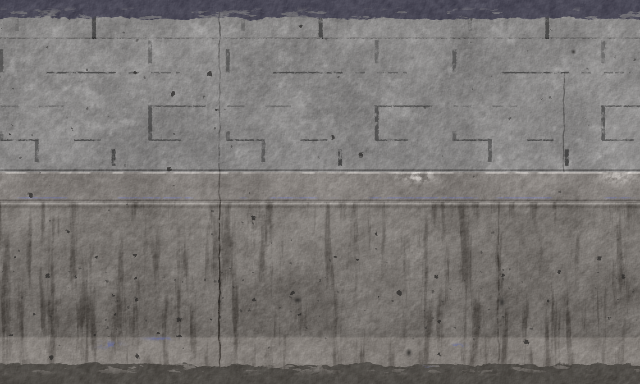
This texture is drawn by a Shadertoy shader. Its source:

```glsl
// A weathered concrete wall: painted top band, block joints, a ledge and a dark foot.
// Canvas is 100 x 60 units, y downward. Bands set the base colour, joint dashes repeat
// along x, and value noise adds stains, relief, pits and ragged paint edges.

const float JOINT_PERIOD = 35.4;
const float TOP_EDGE = 2.9;
const float LEDGE_TOP = 26.9;
const float LEDGE_FOOT = 31.6;
const float STRIP_TOP = 52.7;
const float FOOT_EDGE = 57.0;

float hash(vec2 p) {
    return fract(sin(dot(p, vec2(127.1, 311.7))) * 43758.5453);
}

float noise(vec2 p) {
    vec2 i = floor(p), f = fract(p);
    f = f * f * (3.0 - 2.0 * f);
    return mix(mix(hash(i), hash(i + vec2(1, 0)), f.x),
               mix(hash(i + vec2(0, 1)), hash(i + vec2(1, 1)), f.x), f.y);
}

float fbm(vec2 p) {
    float sum = 0.0, amp = 0.5;
    for (int i = 0; i < 5; i++) {
        sum += amp * noise(p);
        p = mat2(1.6, 1.2, -1.2, 1.6) * p + 7.3;
        amp *= 0.5;
    }
    return sum;
}

// Soft line of half width w around zero
float line(float d, float w, float aa) {
    return 1.0 - smoothstep(w - aa, w + aa, abs(d));
}

// Soft box between corners a and b, grown by w
float dash(vec2 p, vec2 a, vec2 b, float w, float aa) {
    vec2 d = abs(p - 0.5 * (a + b)) - 0.5 * (b - a) - w;
    return 1.0 - smoothstep(-aa, aa, max(d.x, d.y));
}

float upright(vec2 p, float x, float y0, float y1, float aa) {
    return dash(p, vec2(x, y0), vec2(x, y1), 0.3, aa);
}

float level(vec2 p, float y, float x0, float x1, float aa) {
    return dash(p, vec2(x0, y), vec2(x1, y), 0.12, aa);
}

// One period of broken block joints
float joints(vec2 p, float aa) {
    p.x = mod(p.x + 2.0, JOINT_PERIOD) - 2.0;
    float m = upright(p, 14.7, 2.6, 5.8, aa);
    m = max(m, 0.55 * upright(p, 23.45, 6.6, 9.6, aa));
    m = max(m, 0.75 * upright(p, 0.2, 8.0, 11.0, aa));
    m = max(m, 0.85 * upright(p, 23.45, 16.8, 21.6, aa));
    m = max(m, 0.75 * upright(p, 5.75, 22.0, 25.0, aa));
    m = max(m, 1.1 * upright(p, 17.75, 23.6, 25.6, aa));
    m = max(m, 0.6 * upright(p, 0.2, 20.8, 21.7, aa));
    m = max(m, 0.4 * upright(p, 2.6, 3.3, 4.5, aa));
    m = max(m, level(p, 11.35, 7.4, 18.0, aa));
    m = max(m, 0.6 * level(p, 11.35, 20.2, 28.0, aa) * step(0.4, noise(p.xx)));
    m = max(m, 0.85 * level(p, 16.6, 23.4, 32.0, aa));
    m = max(m, 0.5 * level(p, 16.6, 0.2, 2.7, aa));
    m = max(m, 0.5 * level(p, 16.6, 6.2, 9.9, aa));
    m = max(m, level(p, 21.9, 0.2, 5.9, aa));
    m = max(m, level(p, 21.9, 11.7, 15.6, aa));
    return max(m, 0.85 * level(p, 21.9, 23.4, 28.2, aa));
}

// Scattered holes, one chance per cell
float pits(vec2 p, float cell, float chance, float aa) {
    vec2 id = floor(p / cell);
    vec2 centre = (id + 0.25 + 0.5 * vec2(hash(id), hash(id + 31.0))) * cell;
    float r = cell * (0.04 + 0.08 * hash(id + 57.0));
    float d = length(p - centre) - r + 0.3 * (noise(p * 5.0) - 0.5);
    return step(hash(id + 83.0), chance) * (1.0 - smoothstep(-aa, aa, d));
}

float blot(vec2 p, vec2 centre, vec2 size) {
    vec2 d = (p - centre) / size;
    return exp(-dot(d, d));
}

void mainImage(out vec4 fragColor, in vec2 fragCoord) {
    vec2 p = vec2(fragCoord.x, iResolution.y - fragCoord.y) / iResolution.xy * vec2(100, 60);
    float aa = max(0.08, 60.0 / iResolution.x);
    float cloud = fbm(p * 0.18), rough = fbm(p * 1.1), grain = noise(p * 5.0);
    float streak = fbm(p * vec2(0.9, 0.1) + 40.0);
    float relief = fbm(p * 1.7 + vec2(0.25)) - fbm(p * 1.7);
    float wall = smoothstep(LEDGE_TOP - aa, LEDGE_TOP + aa, p.y);
    float under = smoothstep(LEDGE_FOOT - aa, LEDGE_FOOT + aa, p.y);

    // Base bands
    vec3 col = mix(vec3(0.53, 0.525, 0.523), vec3(0.505, 0.487, 0.473), wall);
    col = mix(col, vec3(0.485, 0.468, 0.452), under);
    col -= 0.055 * smoothstep(36.0, 51.0, p.y);
    col = mix(col, vec3(0.51, 0.49, 0.472), smoothstep(STRIP_TOP - 0.2, STRIP_TOP + 0.2, p.y));

    // Stains, runs and surface relief
    col += 0.16 * (cloud - 0.48) + 0.12 * (rough - 0.48) + 0.035 * (grain - 0.5) + 0.13 * relief;
    col -= 0.12 * under * smoothstep(0.48, 0.75, streak);
    col += 0.07 * (1.0 - wall) * smoothstep(0.53, 0.72, fbm(p * 0.45 + 9.0)) * rough;

    // Joints and seams
    float wear = smoothstep(0.15, 0.5, fbm(p * 1.5 + 21.0));
    float wobble = 0.25 * (noise(p.yy * 0.7) - 0.5);
    col = mix(col, vec3(0.22), 0.75 * wear * joints(p + 0.12 * (grain - 0.5), aa));
    col -= 0.15 * wear * line(p.y - 6.0 + 0.1 * grain, 0.07, aa);
    float seamFade = mix(0.13, 0.22, max(under, 1.0 - smoothstep(6.0, 10.0, p.y)));
    col -= seamFade * wear * line(p.x - 34.3 + wobble, 0.1, aa);
    col -= 0.16 * wear * line(p.x - 88.1 + wobble, 0.1, aa) * smoothstep(11.0, 12.0, p.y) * (1.0 - wall);
    col -= 0.09 * wear * line(p.x - 77.9 + wobble, 0.12, aa) * under;

    // Ledge: chipped rim, shadow, blue trace and lower lip
    float chip = smoothstep(0.3, 0.6, noise(vec2(p.x * 0.6, 3.0)));
    col -= 0.17 * line(p.y - 26.6, 0.13, aa);
    col += 0.2 * (0.3 + 0.7 * chip) * line(p.y - 27.0, 0.14, aa);
    col -= 0.11 * line(p.y - 31.3, 0.12, aa);
    col += 0.13 * line(p.y - 31.8, 0.13, aa);
    col -= 0.07 * line(p.y - 32.3, 0.2, 0.2);
    col += vec3(-0.03, -0.01, 0.1) * wear * line(p.y - 30.9, 0.12, aa) * smoothstep(0.35, 0.6, noise(p.xx * 0.25));
    float salt = blot(p, vec2(65.0, 27.6), vec2(2.8, 0.9)) + 0.7 * blot(p, vec2(96.5, 27.7), vec2(2.4, 0.9));
    col += 0.3 * salt * smoothstep(0.3, 0.6, rough) * wall;

    // Holes, plus blue flecks on the low strip
    float lowWall = smoothstep(39.0, 43.0, p.y) * (1.0 - smoothstep(51.0, 53.0, p.y));
    float holes = pits(p, 3.2, 0.03 + 0.22 * lowWall, aa) + 0.6 * pits(p + 5.0, 1.5, 0.03 + 0.12 * lowWall, aa);
    holes += blot(p, vec2(46.5, 46.9), vec2(0.5, 0.35)) + blot(p, vec2(63.9, 55.1), vec2(0.35, 0.45));
    holes += blot(p, vec2(78.4, 47.2), vec2(0.4, 0.6)) + blot(p, vec2(89.6, 8.1), vec2(0.3));
    col = mix(col, vec3(0.17, 0.165, 0.16), 0.75 * min(holes, 1.0));
    float flecks = blot(p, vec2(17.0, 53.9), vec2(1.6, 0.5)) + blot(p, vec2(25.0, 52.9), vec2(2.0, 0.25))
                 + blot(p, vec2(71.6, 54.0), vec2(1.0, 0.3)) + blot(p, vec2(66.0, 57.4), vec2(1.6, 0.25));
    col = mix(col, vec3(0.38, 0.41, 0.62), 0.7 * min(flecks, 1.0) * smoothstep(0.4, 0.6, rough));

    // Ragged paint above and dark foot below
    float ragged = 1.1 * (fbm(p * vec2(0.35, 0.8) + 5.0) - 0.48) + 0.5 * (rough - 0.48);
    float flake = smoothstep(0.58, 0.66, fbm(p * vec2(0.4, 1.5) + 60.0));
    float paint = 1.0 - smoothstep(-aa, aa, p.y - TOP_EDGE + ragged);
    float foot = smoothstep(-aa, aa, p.y - FOOT_EDGE + 1.3 * ragged);
    float shade = 0.12 * (rough - 0.48) + 0.1 * relief;
    col = mix(col, vec3(0.29, 0.285, 0.34) + shade, paint * (1.0 - 0.6 * flake * smoothstep(0.8, 2.2, p.y)));
    col = mix(col, vec3(0.31, 0.297, 0.28) + shade, foot * (1.0 - 0.6 * flake * (1.0 - smoothstep(57.5, 59.0, p.y))));
    fragColor = vec4(clamp(col, 0.0, 1.0), 1.0);
}
```
